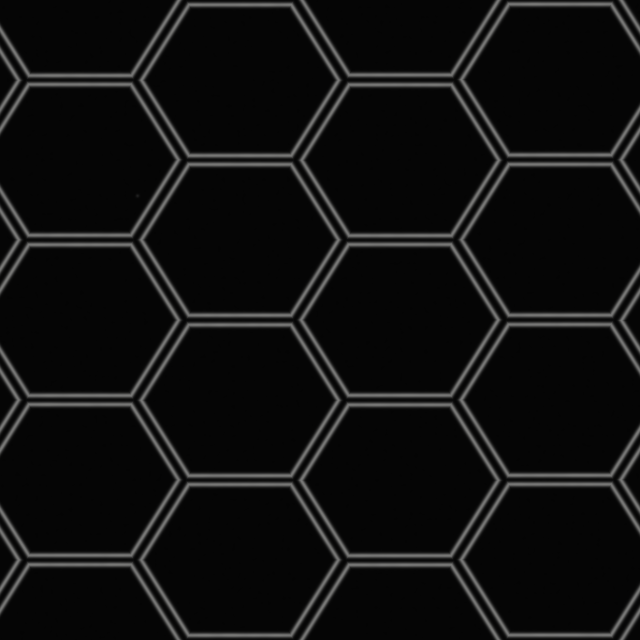
Write a three.js fragment shader that draws this pattern.

```glsl
// Flat-topped hexagon honeycomb: soft grey outlines in pairs on near-black.
#define COLUMNS 4.0        // hexagon columns across
#define ROWS 4.0           // hexagons down each column
#define HALF_HEIGHT 0.1178 // centre to flat edge
#define HALF_WIDTH 0.1540  // centre to side corner
#define HALF_FLAT 0.0800   // half of the flat edge
#define LINE_SOFT 0.0038   // gaussian radius of a line
#define JITTER 0.0008      // drift of each hexagon
#define WEAR 0.07          // unevenness along the lines
#define GROUND vec3(0.019)
#define LINE vec3(0.465, 0.465, 0.460)
#define SPECK vec2(0.215, 0.694)

varying vec2 vUv;

vec2 hash2(vec2 p) {
  vec3 q = fract(p.xyx * vec3(0.1031, 0.1030, 0.0973));
  q += dot(q, q.yzx + 33.33);
  return fract((q.xx + q.yz) * q.zy) * 2.0 - 1.0;
}

float gradientNoise(vec2 p) {
  vec2 i = floor(p);
  vec2 f = p - i;
  vec2 u = f * f * f * (f * (f * 6.0 - 15.0) + 10.0);
  vec2 x = vec2(1.0, 0.0);
  float a = dot(hash2(i), f);
  float b = dot(hash2(i + x), f - x);
  float c = dot(hash2(i + x.yx), f - x.yx);
  float d = dot(hash2(i + 1.0), f - 1.0);
  return mix(mix(a, b, u.x), mix(c, d, u.x), u.y);
}

// Signed distance to the edges, with mitred corners
float hexagon(vec2 p) {
  p = abs(p);
  vec2 slantNormal = normalize(vec2(HALF_HEIGHT, HALF_WIDTH - HALF_FLAT * 1.0));
  float slant = dot(p - vec2(HALF_WIDTH, 0.0), slantNormal);
  return max(p.y - HALF_HEIGHT, slant);
}

// Every second column, starting from the given first centre
float hexagonColumns(vec2 p, vec2 firstCentre) {
  vec2 pitch = vec2(2.0 / COLUMNS, 1.0 / ROWS);
  vec2 id = floor((p - firstCentre) / pitch + 0.5);
  vec2 drift = JITTER * hash2(id + firstCentre * 80.0 + 7.0);
  return hexagon(p - firstCentre - id * pitch - drift);
}

void main() {
  // Two interleaved sets of columns, half a row apart
  vec2 halfCell = 0.5 / vec2(COLUMNS, ROWS);
  float edge = min(hexagonColumns(vUv, vec2(halfCell.x, 0.0)),
                   hexagonColumns(vUv, vec2(3.0 * halfCell.x, halfCell.y)));

  // Soft line, widened when the canvas is very small
  float radius = max(LINE_SOFT, 0.7 * fwidth(vUv.x));
  float line = exp(-edge * edge / (radius * radius));
  line *= 1.0 + WEAR * gradientNoise(vUv * 45.0);

  // Faint grain and one dust speck on the ground
  vec3 ground = GROUND + 0.004 * gradientNoise(vUv * 130.0);
  vec2 toSpeck = (vUv - SPECK) / 0.0028;
  ground += 0.10 * exp(-dot(toSpeck, toSpeck));

  gl_FragColor = vec4(mix(ground, LINE, clamp(line, 0.0, 1.0)), 1.0);
}
```
